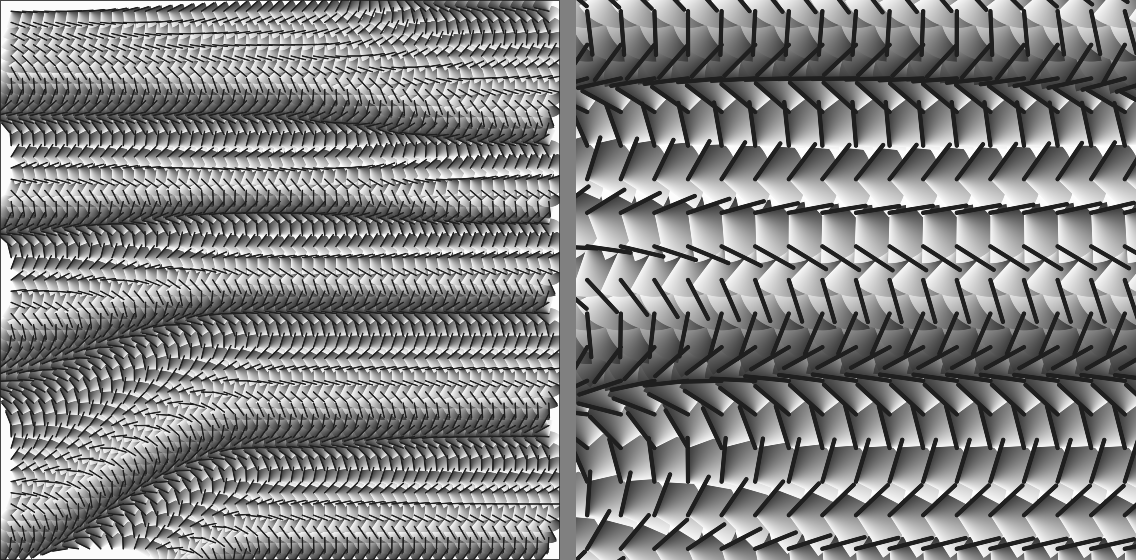
Left: the whole. Right: its middle third, enlarged.
This pattern is drawn by a Shadertoy shader. Its source:

```glsl
const float CELLS = 50.0;         // grid intervals per canvas side
const float FAN_RADIUS = 1.5;     // in cells
const float FAN_TURNS = 0.28;     // angle swept by a fan, in turns
const float STROKE_LENGTH = 1.3;  // in cells
const float STROKE_WIDTH = 0.13;  // in cells
const float FRAME_WIDTH = 0.0013; // in canvas units
const float INK = 0.12;
const float FAN_DARK = 0.22;
const float FAN_LIGHT = 0.97;
const float PAPER = 0.99;
const float TURNS = 4.92;         // turns of the field from bottom to top
const float ZERO_HEIGHT = 0.902;  // height where strokes point right
const float TAU = 6.2831853;

float bump(float x, float center, float width) {
    float d = (x - center) / width;
    return exp(-d * d);
}

// Stroke direction in turns: a steady climb bent by broad swells
float fieldTurns(vec2 uv) {
    float climb = TURNS * (uv.y - ZERO_HEIGHT) - 0.25 * bump(uv.y, 0.44, 0.2)
                + 0.05 * bump(uv.y, 0.79, 0.07);
    float leftSwell = (1.05 - 1.75 * uv.y + 0.55 * uv.y * uv.y)
                    * (1.0 - smoothstep(0.0, 0.5, uv.x));
    float rightSwell = (0.27 * bump(uv.y, 0.78, 0.18) - 0.08 * bump(uv.y, 0.2, 0.12))
                     * smoothstep(0.48, 0.95, uv.x);
    float topCalm = 0.28 * smoothstep(0.87, 1.0, uv.y)
                  * (1.0 - smoothstep(0.52, 0.85, uv.x));
    return climb + leftSwell + rightSwell - topCalm;
}

float coverage(float dist, float pixel) {
    return 1.0 - smoothstep(-0.5 * pixel, 0.5 * pixel, dist);
}

void mainImage(out vec4 fragColor, in vec2 fragCoord) {
    vec2 uv = fragCoord / iResolution.xy;
    vec2 grid = uv * CELLS;
    float pixel = CELLS / min(iResolution.x, iResolution.y);
    vec2 nearest = floor(grid + 0.5);
    float fanAngle = TAU * FAN_TURNS;
    vec2 fanEnd = vec2(cos(fanAngle), sin(fanAngle));

    float shade = PAPER;
    float ink = 0.0;

    // Overlap the fans row by row, bottom to top and left to right
    for (int row = -2; row <= 2; row++) {
        for (int col = -2; col <= 2; col++) {
            vec2 node = nearest + vec2(float(col), float(row));
            if (any(lessThan(node, vec2(0.5))) ||
                any(greaterThan(node, vec2(CELLS - 0.5)))) continue;

            float angle = TAU * fieldTurns(node / CELLS);
            vec2 dir = vec2(cos(angle), sin(angle));
            vec2 rel = grid - node;
            float along = dot(rel, dir);
            float side = dot(rel, vec2(dir.y, -dir.x));

            // Sector swept clockwise, dark at the stroke and light at its end
            float sweep = min(atan(max(side, 0.0), along + 1e-5) / fanAngle, 1.0);
            float pastEnd = side * fanEnd.x - along * fanEnd.y;
            float sector = max(length(rel) - FAN_RADIUS, max(-side, pastEnd));
            shade = mix(shade, mix(FAN_DARK, FAN_LIGHT, sweep), coverage(sector, pixel));

            // Round-ended stroke
            float reach = clamp(along, 0.0, STROKE_LENGTH);
            float strokeDist = length(vec2(along - reach, side)) - 0.5 * STROKE_WIDTH;
            ink = max(ink, coverage(strokeDist, pixel));
        }
    }
    shade = mix(shade, INK, ink);

    // Hairline frame
    vec2 toEdge = min(uv, 1.0 - uv);
    float frameDist = (min(toEdge.x, toEdge.y) - FRAME_WIDTH) * CELLS;
    shade = mix(shade, INK, coverage(frameDist, pixel));

    fragColor = vec4(vec3(shade), 1.0);
}
```
